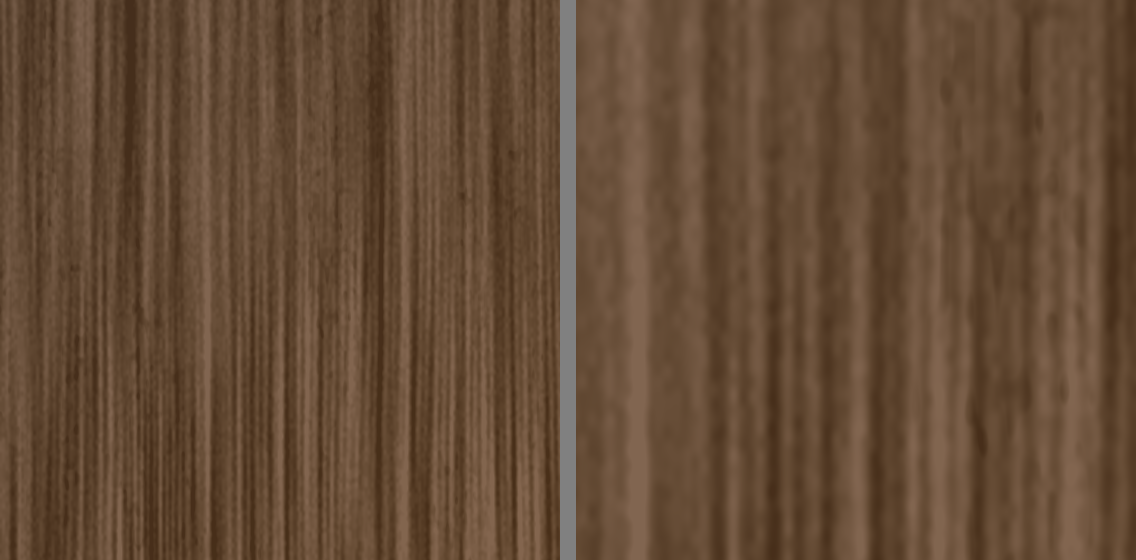
Left, the full canvas; right, a detail of the centre.
A WebGL 2 fragment shader for this texture:

```glsl
#version 300 es
precision highp float;

uniform vec2 u_resolution;
out vec4 fragColor;

const vec3 DARK_WOOD = vec3(0.308, 0.212, 0.130);
const vec3 MID_WOOD = vec3(0.387, 0.287, 0.199);
const vec3 LIGHT_WOOD = vec3(0.472, 0.364, 0.280);
const float TAU = 6.28318;

float hash(vec2 cell, float seed) {
    uvec2 q = uvec2(ivec2(cell) + 4096);
    uint h = q.x * 1597334677u ^ q.y * 3812015801u ^ uint(seed) * 2654435769u;
    h = (h ^ (h >> 16)) * 2246822519u;
    h = (h ^ (h >> 13)) * 3266489917u;
    return float((h ^ (h >> 16)) >> 8) / 16777216.0;
}

// Smooth noise along one column, shifted by a random amount per column
float columnNoise(float column, float y, float seed) {
    y += 7.0 * hash(vec2(column, 91.0), seed);
    float row = floor(y);
    float blend = smoothstep(0.0, 1.0, y - row);
    return mix(hash(vec2(column, row), seed), hash(vec2(column, row + 1.0), seed), blend);
}

// Noise of zero mean whose columns vary independently along y
float streaks(vec2 p, vec2 scale, float seed) {
    p *= scale;
    float column = floor(p.x);
    float blend = smoothstep(0.0, 1.0, p.x - column);
    return mix(columnNoise(column, p.y, seed),
               columnNoise(column + 1.0, p.y, seed), blend) - 0.5;
}

// Nearly regular growth lines with drifting spacing
float growthLines(vec2 p, float count, float drift, float seed) {
    float phase = p.x * count + drift * streaks(p, vec2(9.0, 0.8), seed);
    return 0.5 * sin(TAU * phase);
}

// Short dark dashes gathered in loose groups
float pores(vec2 p) {
    float dash = smoothstep(0.14, 0.42, streaks(p, vec2(125.0, 48.0), 21.0));
    float group = smoothstep(-0.1, 0.3, streaks(p, vec2(24.0, 3.0), 22.0));
    return dash * group;
}

float woodTone(vec2 p) {
    float tone = 0.49;

    // Broad bands and medium streaks
    tone += 0.36 * streaks(p, vec2(8.0, 0.9), 1.0);
    tone += 0.36 * streaks(p, vec2(21.0, 1.1), 2.0);
    tone += 0.80 * streaks(p, vec2(46.0, 1.3), 3.0);

    // Fine fibres, denser towards the bottom
    float density = mix(1.15, 0.80, smoothstep(0.1, 0.8, p.y));
    tone += 0.84 * density * streaks(p, vec2(84.0, 2.2), 4.0);
    tone += 0.46 * streaks(p, vec2(150.0, 6.0), 5.0);

    // Patches of regular lines
    float widePatch = smoothstep(-0.25, 0.25, streaks(p, vec2(6.0, 1.2), 6.0));
    float finePatch = smoothstep(-0.15, 0.3, streaks(p, vec2(7.0, 1.8), 7.0));
    tone += 0.34 * widePatch * growthLines(p, 34.0, 2.0, 8.0);
    tone += 0.42 * finePatch * density * growthLines(p, 66.0, 2.5, 9.0);

    // Pores and soft surface grain
    tone -= 0.30 * pores(p);
    tone += 0.30 * streaks(p, vec2(180.0, 110.0), 10.0);
    return tone;
}

vec3 woodColor(float tone) {
    tone = clamp(tone, -0.2, 1.2);
    return tone < 0.5 ? mix(DARK_WOOD, MID_WOOD, tone * 2.0)
                      : mix(MID_WOOD, LIGHT_WOOD, tone * 2.0 - 1.0);
}

void main() {
    vec2 p = gl_FragCoord.xy / u_resolution;

    // Slight sideways wander of the fibres
    vec2 fibre = p;
    fibre.x += 0.004 * streaks(p, vec2(3.0, 2.0), 11.0);
    fibre.x += 0.0015 * streaks(p, vec2(10.0, 7.0), 12.0);

    vec3 color = woodColor(woodTone(fibre));

    // Cooler at the upper left, warmer at the lower right
    float warmth = clamp(0.5 * (p.x - p.y), -0.5, 0.5);
    color += warmth * vec3(0.016, 0.002, -0.016);

    fragColor = vec4(color, 1.0);
}
```
